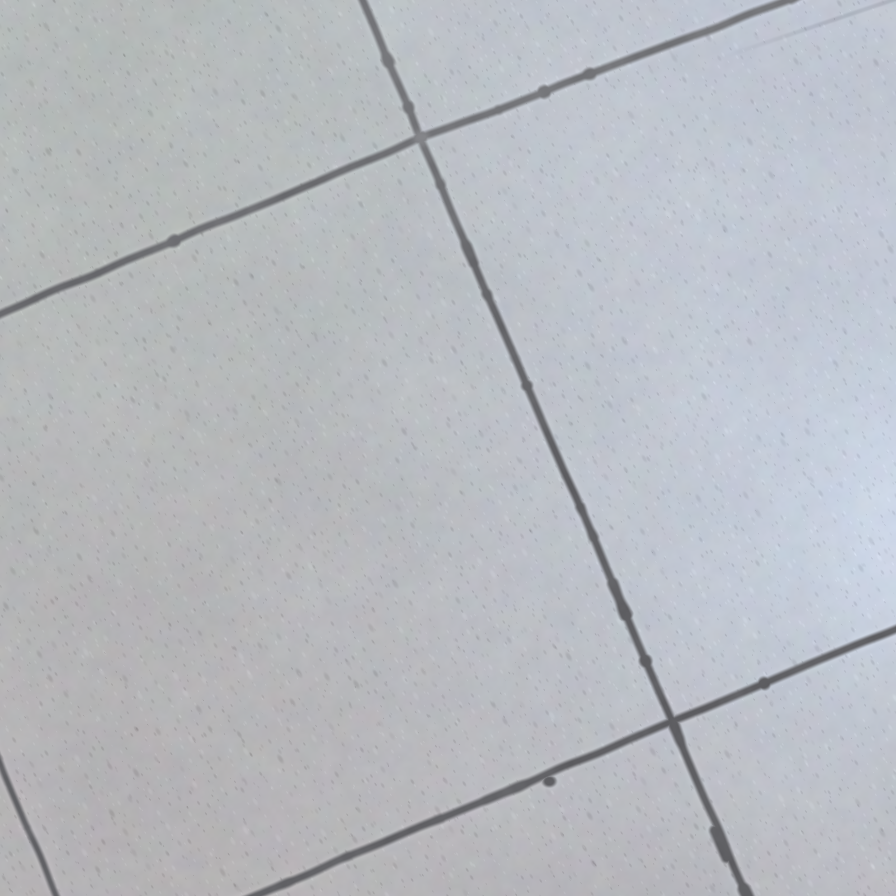
Write a three.js fragment shader that draws this texture.

```glsl
// Pale speckled floor tiles seen at a slant, with thin dark worn joints.
// A skewed grid gives tiles and joints; hashed flecks and value noise add
// the stone grain, and broad gradients add a cool sheen from the right.
varying vec2 vUv;

#define CORNER vec2(0.750, 0.194)
#define ROW_STEP vec2(0.653, 0.272)
#define COLUMN_STEP vec2(0.280, -0.652)
#define ROW_BEND 0.041
#define JOINT_HALF 0.0042
#define JOINT_SOFT 0.0028
#define JOINT_WOBBLE 0.0022
#define FLECK_CELLS 42.0
#define FLECK_DEPTH 0.075
#define GRAIN_DEPTH 0.022
#define JOINT_DARK vec3(0.355, 0.355, 0.37)
#define JOINT_PALE vec3(0.47, 0.475, 0.49)

float hash(vec2 p) {
  vec3 h = fract(vec3(p.xyx) * 0.1031);
  h += dot(h, h.yzx + 33.33);
  return fract((h.x + h.y) * h.z);
}

float noise(vec2 p) {
  vec2 i = floor(p), f = fract(p);
  f = f * f * (3.0 - 2.0 * f);
  return mix(mix(hash(i), hash(i + vec2(1.0, 0.0)), f.x),
             mix(hash(i + vec2(0.0, 1.0)), hash(i + 1.0), f.x), f.y);
}

float segmentDistance(vec2 p, vec2 a, vec2 b) {
  vec2 d = b - a;
  return length(p - a - d * clamp(dot(p - a, d) / dot(d, d), 0.0, 1.0));
}

// Canvas position to tile coordinates: joints lie on whole numbers
vec2 tileCoords(vec2 p) {
  p.y += ROW_BEND * max(p.x - 0.47, 0.0) * smoothstep(0.4, 0.8, p.y);
  vec2 d = p - CORNER, r = ROW_STEP, c = COLUMN_STEP;
  return vec2(c.y * d.x - c.x * d.y, r.x * d.y - r.y * d.x)
       / (r.x * c.y - r.y * c.x);
}

// Slanted flecks, one per hashed cell; positive is dark, negative is light
float flecks(vec2 p) {
  vec2 along = normalize(vec2(0.5, -0.8));
  vec2 q = vec2(dot(p, along), dot(p, vec2(-along.y, along.x))) + 3.0;
  float sum = 0.0;
  for (int i = 0; i < 3; i++) {
    float layer = float(i);
    vec2 g = q * FLECK_CELLS * (1.0 + 0.55 * layer) + 17.3 * layer;
    vec2 cell = floor(g);
    vec2 jitter = vec2(hash(cell + 4.7), hash(cell + 9.1));
    vec2 d = fract(g) - mix(vec2(0.36), vec2(0.64), jitter);
    float size = mix(0.14, 0.34, hash(cell + 21.0));
    float shape = 1.0 - smoothstep(0.2, 1.0, length(d * vec2(1.0, 2.1)) / size);
    float pick = hash(cell + 33.0);
    float strength = pick > 0.55 ? (pick - 0.4) * 1.6 : (pick < 0.2 ? -0.4 : 0.0);
    sum += shape * strength;
  }
  return sum;
}

// Broad floor tone: warm grey at left, cool blue sheen at right
vec3 floorTone(vec2 p) {
  vec3 grey = mix(vec3(0.705, 0.698, 0.708), vec3(0.715, 0.733, 0.732),
                  smoothstep(0.0, 0.95, p.y));
  float cool = smoothstep(0.15, 0.95, p.x + 0.12 * (p.y - 0.5));
  cool *= smoothstep(-0.25, 0.4, p.y);
  vec3 tone = mix(grey, vec3(0.752, 0.777, 0.822), cool);
  vec2 d = (p - vec2(1.04, 0.43)) / vec2(0.24, 0.2);
  return tone + vec3(0.045, 0.06, 0.075) * exp(-dot(d, d));
}

void main() {
  vec2 p = vUv;
  vec2 t = tileCoords(p);
  vec2 nearest = floor(t + 0.5), tile = floor(t);

  // Tile surface
  vec3 color = floorTone(p);
  color += 0.012 * (hash(tile + 12.0) - 0.5);
  color += 0.022 * (noise(p * 9.0 + 5.0) - 0.5);
  float grain = 0.6 * noise(p * 85.0) + 0.4 * noise(p * 190.0 + 8.0) - 0.5;
  color += GRAIN_DEPTH * grain;
  vec3 tint = vec3(noise(p * 55.0 + 2.0), noise(p * 55.0 + 40.0), noise(p * 55.0 + 80.0));
  color += 0.016 * (tint - 0.5);
  color -= FLECK_DEPTH * flecks(p) * vec3(0.95, 1.0, 1.0);

  // Faint scuff near the upper right
  float scuff = segmentDistance(p, vec2(0.80, 0.934), vec2(1.02, 1.008));
  color -= 0.075 * (1.0 - smoothstep(0.0005, 0.004, scuff)) * smoothstep(0.78, 0.95, p.x);

  // Signed distance to the nearest joint of each direction, with uneven edges
  vec2 offset = (t - nearest) * vec2(0.707, 0.710);
  vec2 sway = vec2(noise(vec2(t.y * 16.0 + 50.0, nearest.x + 20.0)),
                   noise(vec2(t.x * 16.0 + 50.0, nearest.y + 60.0)));
  vec2 gap = abs(offset + JOINT_WOBBLE * (sway - 0.5));
  vec2 worn = vec2(noise(vec2(t.y * 38.0 + 90.0, nearest.x + 8.0)),
                   noise(vec2(t.x * 38.0 + 90.0, nearest.y + 30.0)));
  vec2 halfWidth = JOINT_HALF + 0.0028 * smoothstep(0.72, 1.0, worn);
  halfWidth.x -= 0.0008 * step(nearest.x, -0.5);
  float joint = min(gap.x - halfWidth.x, gap.y - halfWidth.y);

  // One chipped edge and a worn bulge
  joint = min(joint, length((p - vec2(0.613, 0.128)) * vec2(0.9, 1.1)) - 0.0065);
  joint = min(joint, segmentDistance(p, vec2(0.798, 0.073), vec2(0.811, 0.043)) - 0.006);

  // Soft pale rim, then the dark filling, paler toward the top
  color += 0.018 * (1.0 - smoothstep(0.002, 0.008, joint));
  float pale = 0.65 * smoothstep(0.45, 0.95, p.y) + 0.35 * noise(p * 28.0);
  vec3 filling = mix(JOINT_DARK, JOINT_PALE, pale) + 0.03 * grain;
  float cross = 1.0 - smoothstep(0.004, 0.014, length(offset));
  filling += 0.07 * cross * smoothstep(0.5, 0.8, p.y);
  color = mix(color, filling, 1.0 - smoothstep(-JOINT_SOFT, JOINT_SOFT, joint));

  gl_FragColor = vec4(color, 1.0);
}
```
